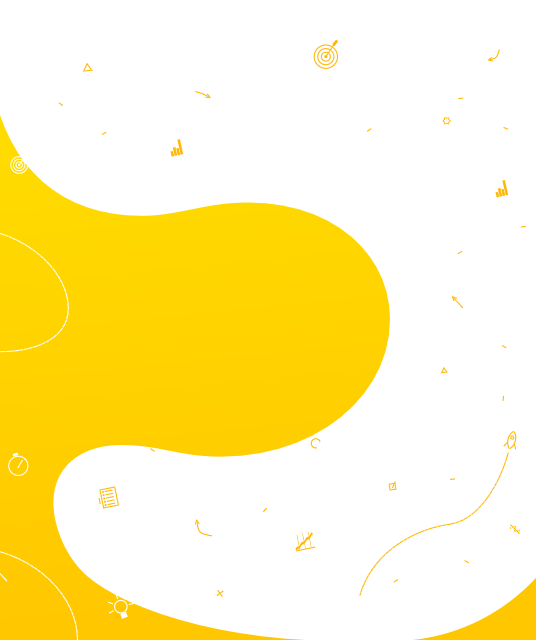
Reproduce this background procedurally as a Shadertoy shader.

```glsl
// A white page with a flowing yellow blob, dashed trails and line icons.
// Cubic curves give outlines, filled by even-odd crossings; icons are
// distance functions on a grid 768 units tall, with y pointing down.
#define GRID 768.0
#define STEPS 14
#define STROKE 0.65
#define DASH 5.5
#define PAPER vec3(1)
#define YELLOW_TOP vec3(1, 0.865, 0)
#define YELLOW_LOW vec3(1, 0.78, 0)
#define INK vec3(1, 0.72, 0.02)

struct Path { vec2 p, pen; float dist, side, along, total; };
Path begin(vec2 p, vec2 start) { return Path(p, start, 1e4, 1., 0., 0.); }

// Appends a cubic, tracking distance, side and arc length.
void curve(inout Path s, vec4 mid, vec2 end) {
  vec2 a = s.pen;
  for (int i = 1; i <= STEPS; i++) {
    float t = float(i)/float(STEPS), k = 1. - t;
    vec2 next = k*k*k*a + 3.*k*t*(k*mid.xy + t*mid.zw) + t*t*t*end;
    vec2 e = next - s.pen, w = s.p - s.pen;
    float h = clamp(dot(w, e)/dot(e, e), 0., 1.), m = length(w - e*h);
    if (m < s.dist) { s.dist = m; s.along = s.total + h*length(e); }
    if ((w.y < 0.) != (next.y > s.p.y) && w.x < e.x*w.y/e.y) s.side = -s.side;
    s.total += length(e);
    s.pen = next;
  }
}
float dashed(Path s) { return max(s.dist, (abs(fract(s.along/DASH) - .5) - .33)*DASH); }

// Local frame and basic shapes.
vec2 frame(vec2 p, float x, float y, float angle) {
  float c = cos(angle), s = sin(angle);
  return mat2(c, -s, s, c)*(p - vec2(x, y));
}
float line(vec2 p, vec4 ends) {
  vec2 e = ends.zw - ends.xy, w = p - ends.xy;
  return length(w - e*clamp(dot(w, e)/dot(e, e), 0., 1.));
}
float box(vec2 p, float w, float h) {
  vec2 q = abs(p) - vec2(w, h);
  return length(max(q, 0.)) + min(max(q.x, q.y), 0.);
}
float ring(vec2 p, float r) { return abs(length(p) - r); }
void add(inout float d, float shape) { d = min(d, shape); }

// Icons.
float target(vec2 q, float r) {
  float d = min(length(q) - .08*r, line(q, vec4(0, 0, .85, -1.25)*r));
  for (int i = 0; i < 3; i++) add(d, ring(q, r*(1. - .31*float(i))));
  return min(d, line(q, vec4(.7, -1.05, .9, -1.3)*r) - .08*r);
}
float triangle(vec2 q, float r) { return abs(max(abs(q.x)*.866 - q.y*.5, q.y) - r*.5); }
float bars(vec2 q) {
  float d = 1e4;
  for (int i = 0; i < 4; i++) {
    float x = float(i), h = 2.5 + 2.*x - (i == 2 ? 3. : 0.);
    add(d, box(q - vec2(3.7*x - 5.5, 8. - h), .9, h));
  }
  return d;
}
float arrow(vec2 p, vec2 a, vec2 b, float bend) {
  vec2 e = b - a, mid = .5*(a + b) + bend*vec2(-e.y, e.x), u = b - mid;
  Path s = begin(p, a);
  curve(s, vec4(mid, mid), b);
  vec2 q = frame(p, b.x, b.y, atan(u.y, u.x));
  return min(s.dist, line(vec2(q.x, abs(q.y)), vec4(0, 0, -4.5, 2)));
}
float notepad(vec2 q) {
  float d = min(abs(box(q, 9., 11.)), box(q + vec2(12, -2), 0., 3.));
  for (int i = -2; i < 3; i++) {
    vec2 r = q - vec2(1, 4*i);
    add(d, min(length(r + vec2(7, 0)) - .5, box(r, 4., 0.)));
  }
  return d;
}
float chart(vec2 q) {
  float wave = abs(fract(q.x/7.) - .5), zig = 3.*wave - .65*q.x - .5;
  float bar = min(3.85 - 7.*wave, abs(q.y - 9.));
  return max(min(abs(q.y - zig)*.75 - .5, bar), box(q, 11., 9.));
}
float rocket(vec2 q) {
  q.x = abs(q.x);
  float hull = max(ring(q + vec2(11.2, 0), 15.7), abs(q.y) - 10.);
  return min(min(hull, line(q, vec4(4, 3, 7, 9))), ring(q + vec2(0, 3), 1.8));
}

float inkMarks(vec2 p) {
  Path trail = begin(p, vec2(610, 543));
  curve(trail, vec4(600, 580, 575, 624), vec2(540, 629));
  curve(trail, vec4(490, 636, 445, 668), vec2(432, 714));
  float d = min(dashed(trail), target(p - vec2(391, 68), 14.));
  vec3 ticks[14] = vec3[](vec3(73,125,.6), vec3(125,160,-.5), vec3(443,156,-.6), vec3(553,118,-.1),
    vec3(607,154,.4), vec3(628,272,-.1), vec3(552,303,-.5), vec3(605,416,.5), vec3(604,478,1.7),
    vec3(543,575,-.1), vec3(318,612,-.8), vec3(560,674,.5), vec3(475,697,-.6), vec3(183,540,.6));
  for (int i = 0; i < 14; i++) add(d, box(frame(p, ticks[i].x, ticks[i].y, ticks[i].z), 2.3, 0.));
  add(d, arrow(p, vec2(235, 110), vec2(252, 117), -.05));
  add(d, arrow(p, vec2(599, 60), vec2(586, 72), -.3));
  add(d, arrow(p, vec2(555, 369), vec2(543, 356), 0.));
  add(d, arrow(p, vec2(254, 643), vec2(236, 624), -.35));
  add(d, min(triangle(frame(p, 105., 82., -.1), 5.5), triangle(frame(p, 533., 445., -.1), 3.5)));
  add(d, min(bars(frame(p, 211., 178., -.22)), bars(frame(p, 601., 227., -.22))));
  add(d, min(notepad(frame(p, 131., 597., -.2)), chart(frame(p, 365., 650., -.2))));
  add(d, rocket(frame(p, 614., 528., .25)));
  vec2 gear = p - vec2(536, 145), hook = frame(p, 379., 532., .5);
  add(d, min(ring(gear, 3.6 + .6*cos(6.*atan(gear.y, gear.x))), max(ring(hook, 5.5), hook.x - 3.)));
  vec2 coil = frame(p, 618., 635., -.8), check = frame(p, 471., 584., -.15);
  add(d, min(box(coil, 0., 7.), box(coil + vec2(3.*sin(coil.y), 0), 0., 5.)));
  add(d, min(abs(box(check, 3.5, 3.5)), line(check, vec4(0, 1, 4, -5))));
  return min(d, line(abs(frame(p, 264., 712., .15)), vec4(0, 0, 3, 3)));
}
float paperMarks(vec2 p) {
  Path loop = begin(p, vec2(0, 280)), corner = begin(p, vec2(0, 662));
  curve(loop, vec4(50, 296, 82, 335), vec2(82, 370));
  curve(loop, vec4(82, 405, 45, 422), vec2(0, 422));
  curve(corner, vec4(55, 678, 93, 722), vec2(93, 768));
  float d = min(min(dashed(loop), dashed(corner)), target(p - vec2(23, 198), 10.));
  vec2 clock = frame(p, 22., 559., -.25), bulb = frame(p, 145., 728., -.35);
  add(d, min(ring(clock, 11.5), line(clock, vec4(-1, 2, 6, -5))));
  add(d, min(box(clock + vec2(0, 14), 2.5, 1.), box(bulb - vec2(0, 11), 3., 2.5)));
  for (int i = 0; i < 5; i++) add(d, box(frame(bulb, 0., 0., .85*float(i) - 3.3) - vec2(13, 0), 2.5, 0.));
  return min(min(d, ring(bulb, 7.5)), line(p, vec4(-2, 686, 8, 697)));
}
// Signed distance to the yellow area, negative inside.
float blob(vec2 p) {
  Path s = begin(p, vec2(0, 138));
  curve(s, vec4(26, 215, 85, 259), vec2(170, 259));
  curve(s, vec4(215, 259, 245, 243), vec2(298, 243));
  curve(s, vec4(400, 243, 468, 305), vec2(468, 383));
  curve(s, vec4(468, 475, 380, 548), vec2(265, 548));
  curve(s, vec4(215, 548, 192, 534), vec2(145, 534));
  curve(s, vec4(95, 534, 64, 562), vec2(64, 603));
  curve(s, vec4(64, 632, 79, 668), vec2(103, 690));
  curve(s, vec4(147, 729, 260, 768), vec2(400, 769));
  vec2 q = p - vec2(470, 534);
  return min(s.side*s.dist, max(235.3 - length(q), -min(q.x, q.y)));
}
float cover(float d) { return clamp(.5 - d*iResolution.y/GRID, 0., 1.); }

void mainImage(out vec4 fragColor, in vec2 fragCoord) {
  vec2 p = vec2(fragCoord.x, iResolution.y - fragCoord.y)*GRID/iResolution.y;
  vec3 yellow = mix(YELLOW_TOP, YELLOW_LOW, clamp((p.y + .1*p.x - 140.)/620., 0., 1.));
  vec3 color = mix(PAPER, yellow, cover(blob(p)));
  color = mix(color, INK, cover(inkMarks(p) - STROKE));
  fragColor = vec4(mix(color, PAPER, cover(paperMarks(p) - STROKE)), 1);
}
```
